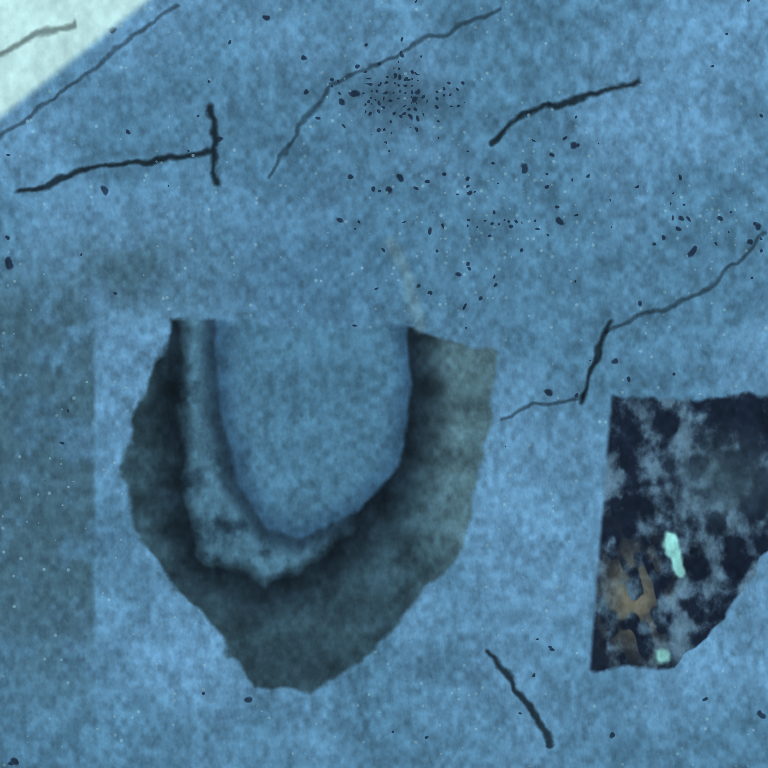
Reproduce this texture procedurally as a Shadertoy shader.

```glsl
// Cracked blue asphalt with a U-shaped pothole, a rubble hollow and a sunlit corner
float hash(vec2 p) { return fract(sin(dot(p, vec2(127.1, 311.7))) * 43758.55); }

float noise(vec2 p) {
    vec2 i = floor(p), f = fract(p);
    f = f * f * (3. - 2. * f);
    return mix(mix(hash(i), hash(i + vec2(1, 0)), f.x),
               mix(hash(i + vec2(0, 1)), hash(i + 1.), f.x), f.y);
}

float fbm(vec2 p) {
    float sum = 0., amp = .5;
    for (int i = 0; i < 5; i++) {
        sum += amp * noise(p);
        p = mat2(1.6, 1.2, -1.2, 1.6) * p + 7.3;
        amp *= .5;
    }
    return sum;
}

float segment(vec2 p, vec2 a, vec2 b) {
    vec2 d = b - a;
    return length(p - a - d * clamp(dot(p - a, d) / dot(d, d), 0., 1.));
}

float polygon(vec2 p, vec2 v[10]) {
    float d = 9., side = 1.;
    for (int i = 0, j = 9; i < 10; j = i, i++) {
        vec2 e = v[j] - v[i], w = p - v[i];
        d = min(d, segment(p, v[i], v[j]));
        bvec3 c = bvec3(p.y >= v[i].y, p.y < v[j].y, e.x * w.y > e.y * w.x);
        if (all(c) || all(not(c))) side = -side;
    }
    return side * d;
}

float cracks(vec2 p, vec4 s[8]) {
    float d = 9.;
    for (int i = 0; i < 8; i++) d = min(d, segment(p, s[i].xy, s[i].zw));
    return d;
}

// Coverage of a shape, of a thin line, and of a soft ellipse
float fill(float d) { return 1. - smoothstep(-.004, .004, d); }
float line(float d, float w) { return 1. - smoothstep(.1 * w, w, d); }
float spot(vec2 p, float x, float y, float rx, float ry) {
    vec2 q = (p - vec2(x, y)) / vec2(rx, ry);
    return exp(-dot(q, q));
}

// Scattered round grains, one candidate per cell
float grains(vec2 p, float scale, float density) {
    vec2 q = p * scale, id = floor(q);
    vec2 c = .3 + .4 * vec2(hash(id + 3.1), hash(id + 8.7));
    float r = .15 + .25 * hash(id + 5.5);
    return step(hash(id), density) * (1. - smoothstep(r * .5, r, length(fract(q) - c)));
}

void mainImage(out vec4 fragColor, in vec2 fragCoord) {
    vec2 p = fragCoord / iResolution.xy;
    float mid = fbm(p * 32. + 4.), fine = fbm(p * vec2(130, 100));
    vec2 warp = vec2(fbm(p * 22.), fbm(p * 22. + 31.)) - .48;
    vec2 w = p + .028 * warp;

    // Pavement, left dirt and the darker slab above the hole
    vec3 col = mix(vec3(.31, .49, .61), vec3(.37, .56, .7), smoothstep(.3, .65, fbm(p * 6.)));
    float dirt = fill(p.x - .123) * smoothstep(0., .25, p.y) * (1. - smoothstep(.58, .7, p.y));
    dirt = max(dirt, spot(w, .19, .645, .13, .05));
    col = mix(col, vec3(.25, .38, .45), dirt * smoothstep(.2, .6, mid));
    col = mix(col, vec3(.28, .45, .57), .85 * spot(w, .4, .63, .12, .13));

    // Cracks
    float deep = cracks(w, vec4[8](
        vec4(.27, .86, .286, .76), vec4(.64, .82, .71, .863), vec4(.71, .863, .83, .89),
        vec4(.79, .58, .76, .48), vec4(.64, .154, .684, .09), vec4(.684, .09, .716, .03),
        vec4(.026, .746, .117, .78), vec4(.117, .78, .28, .8)));
    float faint = cracks(w, vec4[8](
        vec4(.345, .77, .4, .844), vec4(.4, .844, .43, .89), vec4(.43, .89, .534, .935),
        vec4(.534, .935, .645, .99), vec4(.76, .486, .65, .453),
        vec4(.79, .57, .91, .62), vec4(.91, .62, 1, .694), vec4(0, .818, .234, 1)));
    col *= 1. - .65 * line(deep - .006 * (mid - .5), .007);
    col *= 1. - .38 * line(faint, .005);

    // Loose gravel
    float pile = spot(w, .515, .872, .06, .035);
    float litter = spot(p, .62, .72, .12, .09) + spot(p, .93, .72, .06, .05);
    float dark = max(grains(w, 110., pile + .12 * litter), grains(w, 62., .6 * pile + .14 * litter + .006));
    col = mix(col * (1. - .3 * pile), vec3(.11, .17, .25), .85 * dark);
    col = mix(col, vec3(.5, .66, .72), .6 * grains(p, 130., .03 + .15 * litter));

    // Pothole: outer wall, broken lip, sunken slab
    float pit = polygon(w, vec2[10](vec2(.228, .59), vec2(.156, .395), vec2(.176, .297),
        vec2(.26, .206), vec2(.325, .108), vec2(.404, .104), vec2(.488, .154),
        vec2(.605, .297), vec2(.65, .538), vec2(.527, .57)));
    float lip = polygon(w, vec2[10](vec2(.236, .62), vec2(.238, .37), vec2(.26, .28),
        vec2(.35, .232), vec2(.44, .285), vec2(.52, .385), vec2(.537, .5),
        vec2(.53, .58), vec2(.4, .62), vec2(.3, .62)));
    float slab = polygon(p + .014 * warp, vec2[10](vec2(.28, .62), vec2(.287, .46), vec2(.31, .37),
        vec2(.35, .31), vec2(.39, .3), vec2(.47, .335), vec2(.522, .395),
        vec2(.535, .5), vec2(.527, .6), vec2(.4, .62)));
    vec3 wall = mix(vec3(.19, .29, .34), vec3(.31, .44, .49), smoothstep(.5, .62, p.x + .1 * (p.y - .4)));
    wall = mix(vec3(.09, .14, .18), wall, smoothstep(-.01, .065, lip)) * (.75 + .5 * mid);
    vec3 rim = mix(vec3(.15, .24, .31), vec3(.28, .44, .53), smoothstep(.004, .03, slab) * smoothstep(.1, .5, mid));
    rim *= mix(.55, 1., smoothstep(0., .02, -lip));
    vec3 base = mix(vec3(.21, .35, .46), vec3(.285, .46, .57), smoothstep(0., .035, -slab));
    col = mix(col, mix(mix(wall, rim, fill(lip)), base, fill(slab)), fill(pit));
    col = mix(col, vec3(.4, .54, .6), .6 * line(segment(w, vec2(.515, .68), vec2(.545, .57)), .014));

    // Rubble hollow with straw and pale scraps
    float hollow = fill(.79 - p.x - .08 * (.4 - p.y)) * fill(w.y - .48)
        * fill(max(.13, .15 + 1.2 * (w.x - .9)) - w.y);
    vec3 rubble = mix(vec3(.09, .13, .19), vec3(.34, .47, .56), smoothstep(.38, .72, fbm(p * vec2(45, 38) + 12.)));
    rubble = mix(rubble, vec3(.26, .37, .43), .75 * spot(w, .94, .38, .06, .05));
    float straw = smoothstep(.4, .6, noise(p * mat2(90, 30, -20, 50)));
    rubble = mix(rubble, vec3(.42, .43, .38), straw * spot(p, .825, .22, .035, .06));
    col = mix(col, rubble, hollow);
    float scrap = min(segment(w, vec2(.868, .3), vec2(.882, .255)) - .01, length(w - vec2(.863, .147)) - .009);
    col = mix(col, vec3(.52, .78, .78), fill(scrap));

    // Surface grain, then direct sun in the corner
    col *= 1. + .5 * (fine - .48) + .3 * (mid - .48);
    vec3 sunlit = vec3(.73, .89, .9) * (.83 + .2 * mid + .16 * fine);
    sunlit *= 1. - .4 * line(segment(w, vec2(0, .93), vec2(.09, .97)), .007);
    fragColor = vec4(mix(col, sunlit, smoothstep(-.008, .012, p.y - .845 - .79 * p.x)), 1);
}
```
